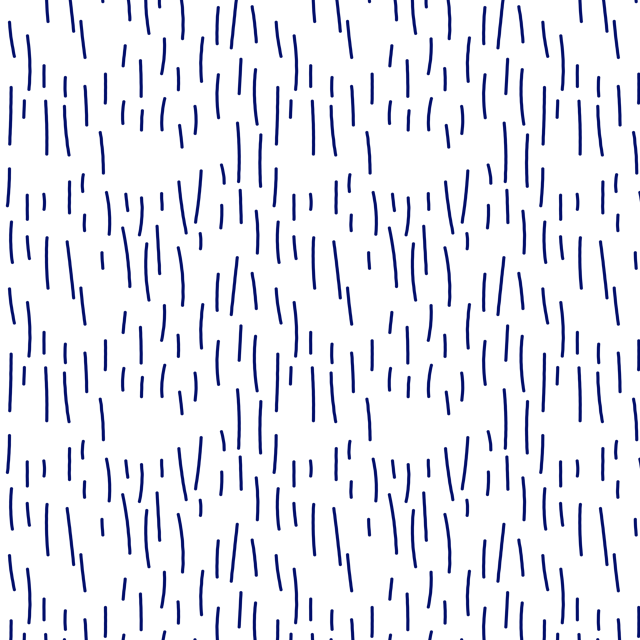
A WebGL 2 fragment shader for this pattern:

```glsl
#version 300 es
precision highp float;

#define REPEATS 2.4          // tiles across the canvas
#define COLUMNS 14           // stroke columns per tile
#define SLOTS 4              // strokes per column
#define STROKE_RADIUS 0.0058 // in tile units, like all lengths below
#define MIN_LENGTH 0.055
#define MAX_LENGTH 0.222
#define END_GAP 0.028
#define SIDE_JITTER 0.017
#define SLOPE 0.13
#define BOW 0.08
#define HAND_WOBBLE 0.0012
#define INK vec3(0.0, 0.05, 0.41)

uniform vec2 u_resolution;
out vec4 outColor;

// Integer hash: three values in 0..1
vec3 hash3(ivec3 cell) {
    uvec3 v = uvec3(cell) * 1664525u + 1013904223u;
    v.x += v.y * v.z; v.y += v.z * v.x; v.z += v.x * v.y;
    v ^= v >> 16u;
    v.x += v.y * v.z; v.y += v.z * v.x; v.z += v.x * v.y;
    return vec3(v >> 8u) / 16777216.0;
}

// Gradient noise along one line, chosen by seed
float gradientNoise(float x, int seed) {
    float i = floor(x);
    float f = x - i;
    float g0 = hash3(ivec3(int(i) + 64, seed, 7)).x * 2.0 - 1.0;
    float g1 = hash3(ivec3(int(i) + 65, seed, 7)).x * 2.0 - 1.0;
    return mix(g0 * f, g1 * (f - 1.0), f * f * (3.0 - 2.0 * f));
}

// Mostly small signed values with a few large ones
float signedSquare(float h) {
    float s = h * 2.0 - 1.0;
    return s * abs(s);
}

// Distance to a gently bowed, leaning stroke centred on the origin
float strokeDistance(vec2 p, float halfLength, float slope, float bow, int seed) {
    float t = clamp(p.y / halfLength, -1.0, 1.0);
    float x = halfLength * (slope * t + bow * (t * t - 0.5));
    x += HAND_WOBBLE * gradientNoise(t * halfLength * 45.0, seed);
    return length(p - vec2(x, t * halfLength)) - STROKE_RADIUS;
}

// Nearest stroke among this column and its two neighbours
float tileDistance(vec2 p) {
    float columnWidth = 1.0 / float(COLUMNS);
    float slotHeight = 1.0 / float(SLOTS);
    int homeColumn = int(floor(p.x / columnWidth));
    float nearest = 1.0;
    for (int k = -1; k <= 1; k++) {
        int column = homeColumn + k;
        int wrappedColumn = (column + COLUMNS) % COLUMNS;

        // Each column slides vertically by its own amount
        float shift = hash3(ivec3(wrappedColumn, 31, 5)).y;
        float y = fract(p.y + shift);
        int slot = int(floor(y / slotHeight));

        // Random traits of the stroke in this slot
        vec3 place = hash3(ivec3(wrappedColumn, slot, 1));
        vec3 shape = hash3(ivec3(wrappedColumn, slot, 2));
        float len = mix(MIN_LENGTH, MAX_LENGTH, place.x);
        float slack = max(slotHeight - END_GAP - len, 0.0);
        vec2 centre = vec2(
            (float(column) + 0.5) * columnWidth + (place.y * 2.0 - 1.0) * SIDE_JITTER,
            (float(slot) + 0.5) * slotHeight + (place.z - 0.5) * slack);

        float slope = SLOPE * signedSquare(shape.x) - 0.02;
        float bow = BOW * (shape.y * 2.0 - 1.0);
        int seed = wrappedColumn * SLOTS + slot;
        float d = strokeDistance(vec2(p.x, y) - centre, 0.5 * len, slope, bow, seed);
        nearest = min(nearest, d);
    }
    return nearest;
}

void main() {
    float canvasSize = min(u_resolution.x, u_resolution.y);
    vec2 p = fract(gl_FragCoord.xy / canvasSize * REPEATS);
    float pixel = REPEATS / canvasSize;

    // Ink on white, with a one-pixel soft edge
    float coverage = 1.0 - smoothstep(-0.75 * pixel, 0.75 * pixel, tileDistance(p));
    outColor = vec4(mix(vec3(1.0), INK, coverage), 1.0);
}
```
